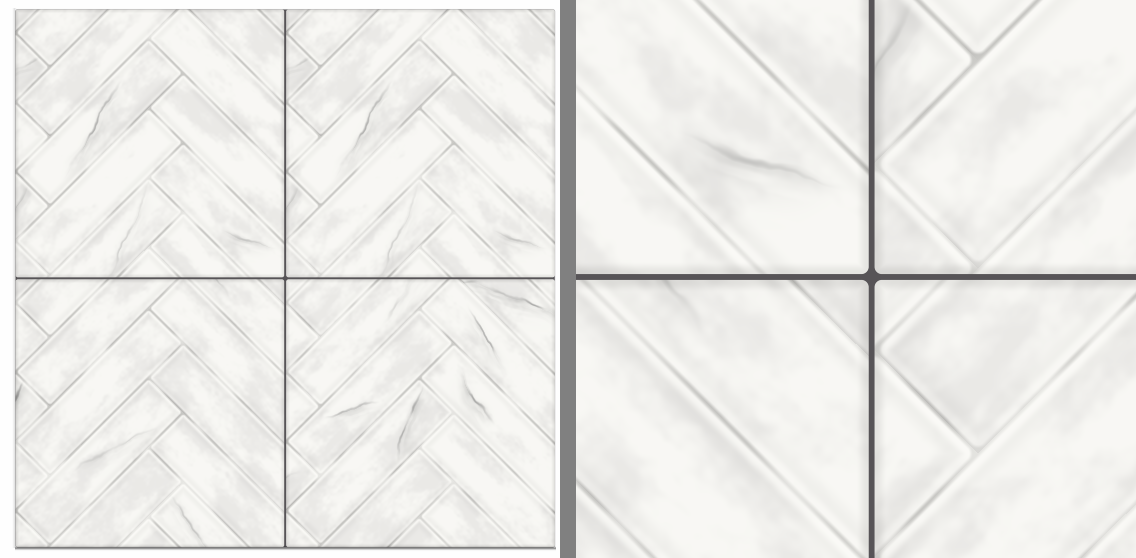
Left, the full canvas; right, a detail of the centre.
Give the GLSL for this pattern, as a WebGL 2 fragment shader.

```glsl
#version 300 es
precision highp float;
// Four white marble tiles with an embossed herringbone relief, grey veins and dark joints.

#define GRID_MIN vec2(0.026, 0.0175)   // lower left corner of the tile grid
#define TILE_SIZE vec2(0.4833, 0.4837) // one tile, in canvas units
#define TILES 2.0                      // tiles across and down
#define STEP 0.257                     // plank pitch along a diagonal
#define PLANK_LENGTH 0.985             // plank length along a diagonal
#define APEX vec2(0.606, -0.384)       // diagonal position of one chevron tip
#define JOINT 0.0036                   // half width of the joint between tiles
#define GROOVE 0.0045                  // width of the dark relief line
#define VEIN_SHARE 0.62                // share of planks that carry a vein

uniform vec2 u_resolution;
out vec4 fragColor;

const float DIAG = 0.70710678;
const vec3 MARGIN = vec3(0.995);
const vec3 MARBLE_LIGHT = vec3(0.972, 0.970, 0.956);
const vec3 MARBLE_GREY = vec3(0.916, 0.912, 0.902);
const vec3 VEIN = vec3(0.58, 0.58, 0.575);
const vec3 JOINT_DARK = vec3(0.34, 0.33, 0.34);

float hash(vec2 p) {
  vec3 q = fract(p.xyx * vec3(0.1031, 0.1030, 0.0973));
  q += dot(q, q.yzx + 33.33);
  return fract((q.x + q.y) * q.z);
}

float noise(vec2 p) {
  vec2 i = floor(p), f = fract(p);
  f = f * f * (3.0 - 2.0 * f);
  return mix(mix(hash(i), hash(i + vec2(1, 0)), f.x),
             mix(hash(i + vec2(0, 1)), hash(i + vec2(1, 1)), f.x), f.y);
}

float fbm(vec2 p) {
  float sum = 0.0, amp = 0.53;
  for (int i = 0; i < 4; i++) {
    sum += amp * noise(p);
    p = mat2(1.6, 1.2, -1.2, 1.6) * p + 7.3;
    amp *= 0.5;
  }
  return sum;
}

float roundBox(vec2 p, vec2 halfSize, float r) {
  vec2 q = abs(p) - halfSize + r;
  return length(max(q, 0.0)) + min(max(q.x, q.y), 0.0) - r;
}

// Plank at p (y down): xy = along and across, z = length, w = id.
vec4 herringbone(vec2 p) {
  vec2 d = vec2(p.x + p.y, p.y - p.x) - APEX;
  vec2 cell = floor(d / STEP);
  if (cell.y < cell.x) // right arm, runs down to the right
    return vec4(vec2(d.x - (cell.y + 1.0) * STEP, d.y - cell.y * STEP) * DIAG, 1.2, 40.0 + cell.y);
  float along = d.y - cell.x * STEP; // left arm, cut by a plank end
  float next = step(PLANK_LENGTH, along);
  along -= next * PLANK_LENGTH;
  return vec4(vec2(along, d.x - cell.x * STEP) * DIAG, PLANK_LENGTH * DIAG, 10.0 + cell.x + 10.0 * next);
}

// A tapering, broken streak with a soft halo on one side.
float vein(vec2 q, vec2 key) {
  float middle = mix(0.08, 0.48, hash(key + 1.7));
  float slope = mix(0.12, 0.55, hash(key + 3.1)) * sign(hash(key + 5.3) - 0.4);
  float reach = mix(0.10, 0.24, hash(key + 8.9));
  float t = q.x - middle;
  float d = q.y - 0.5 * STEP * DIAG - slope * t;
  d += 0.045 * (fbm(q * 11.0 + key * 3.7) - 0.5);
  float taper = 1.0 - smoothstep(0.25, 1.0, abs(t) / reach);
  float grain = smoothstep(0.15, 0.75, noise(vec2(t * 16.0, d * 90.0) + key * 5.1));
  float core = exp(-pow(d / 0.0065, 2.0)) * mix(0.3, 1.0, grain);
  float halo = exp(-abs(d) / (d > 0.0 ? 0.026 : 0.007)) * mix(0.2, 0.55, grain);
  float strength = mix(0.3, 0.95, hash(key + 11.3));
  return step(hash(key + 13.7), VEIN_SHARE) * strength * taper * max(core, halo);
}

void main() {
  vec2 grid = (gl_FragCoord.xy / u_resolution - GRID_MIN) / TILE_SIZE;
  float px = 1.0 / (TILE_SIZE.y * min(u_resolution.x, u_resolution.y));
  vec2 id = clamp(floor(grid), 0.0, TILES - 1.0);
  vec2 local = grid - id;
  float seed = id.y > 0.5 ? 3.0 : 6.0 + 5.0 * id.x; // the upper tiles share one print

  // Marble: clouds stretched along each plank, then veins
  vec4 plank = herringbone(vec2(local.x, 1.0 - local.y));
  vec2 key = vec2(plank.w, seed);
  float cloud = fbm(plank.xy * vec2(7.0, 15.0) + key * 4.3);
  float fine = noise(local * 75.0 + seed * 9.0) - 0.5;
  float tone = cloud + 0.12 * fine + 0.12 * (hash(key) - 0.5) - 0.04 * (1.0 - id.y);
  vec3 color = mix(MARBLE_GREY, MARBLE_LIGHT, smoothstep(0.22, 0.60, tone));
  color = mix(color, VEIN, vein(plank.xy, key));

  // Relief: bright upper bevel, soft inner shade, uneven groove line
  vec2 halfSize = 0.5 * vec2(plank.z, STEP * DIAG);
  float inset = -roundBox(plank.xy - halfSize, halfSize, 0.014);
  float wear = smoothstep(0.2, 0.75, noise(local * 13.0 + seed));
  float upper = 1.0 - smoothstep(0.006, 0.02, min(plank.x, plank.y));
  color = mix(color, MARBLE_LIGHT + 0.012, 0.7 * upper);
  color -= 0.03 * smoothstep(0.008, 0.018, inset) * (1.0 - smoothstep(0.018, 0.04, inset));
  color -= mix(0.07, 0.19, wear) * (1.0 - smoothstep(0.0, GROOVE + px, inset));

  // Tile rim and joints
  float rim = roundBox(local - 0.5, vec2(0.5 - JOINT), 0.009);
  color -= 0.07 * smoothstep(-0.016, -0.002, rim);
  float outer = roundBox(grid - 0.5 * TILES, vec2(0.5 * TILES - JOINT), 0.009);
  vec3 joint = mix(JOINT_DARK, MARGIN, smoothstep(-px, px, outer));
  color = mix(color, joint, smoothstep(-0.6 * px, 0.6 * px, rim));

  // Shadow under the lowest row and along the left side
  float across = step(0.0, grid.x) * step(grid.x, TILES);
  float upright = step(0.0, grid.y) * step(grid.y, TILES);
  color -= 0.42 * across * exp(-pow(grid.y / 0.005, 2.0));
  color -= 0.10 * upright * exp(-pow(grid.x / 0.005, 2.0));

  fragColor = vec4(clamp(color, 0.0, 1.0), 1.0);
}
```
